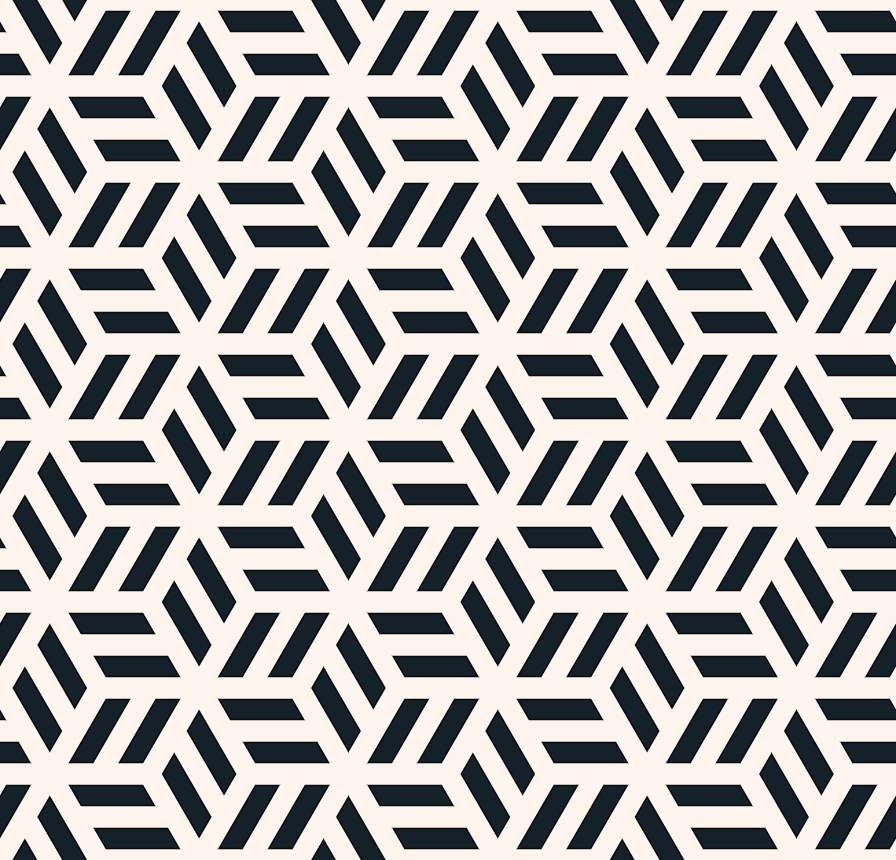
Give the GLSL for this pattern, as a WebGL 1 fragment shader.

```glsl
precision highp float;
// Seamless weave of striped rhombi: dark paired bars on cream, meeting in six-way stars.

uniform vec2 u_resolution;

const vec2 REPEATS = vec2(3.0, 5.0);      // whole repeats across and down
const vec2 CELL = vec2(3.0, 2.0);         // repeat size in rhombus sides and rhombus heights
const float BAR_WIDTH = 0.25;             // fractions of one rhombus
const float BAR_LENGTH = 0.75;
const float RIM_WIDTH = 0.018;

const vec3 CREAM = vec3(0.992, 0.962, 0.928);
const vec3 INK = vec3(0.080, 0.130, 0.160);
const vec3 RIM = vec3(0.025, 0.038, 0.055);

// Signed distance to two parallel bars in a unit rhombus; x runs along them, y across.
float barPair(vec2 st) {
  vec2 fromBar = abs(vec2(st.x - 0.5, abs(st.y - 0.5) - 0.25));
  vec2 edge = fromBar - 0.5 * vec2(BAR_LENGTH, BAR_WIDTH);
  return max(edge.x, edge.y);
}

// Three rhombi fanned out below a star centre, each with its own bar direction.
float rhombusFan(vec2 p) {
  float slant = 0.5 * p.y;
  float level = barPair(vec2(p.x - slant, p.y));
  float rising = barPair(vec2(p.y, -p.x - slant));
  float falling = barPair(vec2(slant + p.x, slant - p.x));
  return min(level, min(rising, falling));
}

// Wraps a point into the cell hanging below the star at the given offset.
vec2 wrapCell(vec2 p, vec2 offset) {
  vec2 corner = vec2(0.5 * CELL.x, 0.0);
  return mod(p - offset + corner, CELL) - corner;
}

// Antialiased inside of a shape, one pixel of blending.
float coverage(float dist, float pixel) {
  return clamp(0.5 - dist / pixel, 0.0, 1.0);
}

void main() {
  vec2 uv = gl_FragCoord.xy / u_resolution;
  vec2 p = vec2(uv.x, 1.0 - uv.y) * REPEATS * CELL - vec2(2.0, 0.0);
  float pixel = REPEATS.y * CELL.y / u_resolution.y;

  // Two stars per cell, the second shifted by half a cell both ways.
  float dist = 1.0;
  for (int i = 0; i < 2; i++) {
    vec2 offset = 0.5 * CELL * float(i);
    dist = min(dist, rhombusFan(wrapCell(p, offset)));
  }

  // Bars carry a fine darker rim just inside their edges.
  vec3 bar = mix(RIM, INK, coverage(dist + RIM_WIDTH, pixel));
  vec3 color = mix(CREAM, bar, coverage(dist, pixel));
  gl_FragColor = vec4(color, 1.0);
}
```
